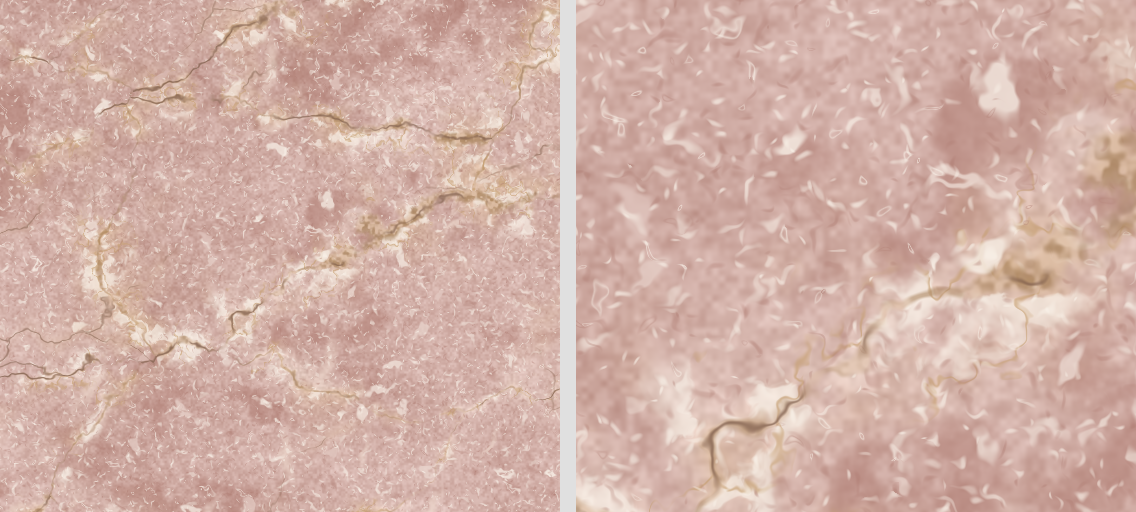
Left: the whole. Right: its middle third, enlarged.
Reproduce this texture procedurally as a WebGL 1 fragment shader.

```glsl
precision highp float;
uniform vec2 u_resolution;

const vec3 ROSE = vec3(0.768, 0.612, 0.578);
const vec3 PINK = vec3(0.850, 0.722, 0.695);
const vec3 CREAM = vec3(0.930, 0.845, 0.800);
const vec3 WHITE = vec3(0.975, 0.945, 0.910);
const vec3 SAND = vec3(0.865, 0.740, 0.635);
const vec3 OCHRE = vec3(0.770, 0.615, 0.430);
const vec3 BROWN = vec3(0.500, 0.370, 0.300);
const vec3 RUST = vec3(0.670, 0.465, 0.425);
const vec2 VEIN_SCALE = vec2(1.5, 3.0);
const vec2 HAIR_SCALE = vec2(2.0, 4.6);
const float VEIN_TILT = 0.27;
const float VEIN_WARP = 0.20;
const float HALO_WIDTH = 0.046;
const float CRACK_WIDTH = 0.0024;
const float GRAIN = 1.5;
const float CLOUDS = 1.5;

float hash(vec2 p) {
  vec3 q = fract(p.xyx * 0.1031);
  q += dot(q, q.yzx + 33.33);
  return fract((q.x + q.y) * q.z);
}

vec2 hash2(vec2 p) {
  return vec2(hash(p), hash(p + 71.7));
}

float noise(vec2 p) {
  vec2 i = floor(p), f = fract(p);
  f = f * f * (3.0 - 2.0 * f);
  return mix(mix(hash(i), hash(i + vec2(1.0, 0.0)), f.x),
             mix(hash(i + vec2(0.0, 1.0)), hash(i + 1.0), f.x), f.y);
}

mat2 rotation(float a) {
  return mat2(cos(a), -sin(a), sin(a), cos(a));
}

float fbm(vec2 p) {
  float sum = 0.0, amp = 0.5;
  for (int i = 0; i < 5; i++) {
    sum += amp * noise(p);
    p = rotation(0.6) * p * 2.03 + 17.3;
    amp *= 0.5;
  }
  return sum / 0.969;
}

vec2 jitter(vec2 p) {
  return vec2(noise(p), noise(p + 40.0)) - 0.5;
}

// x = distance to the nearest border of stretched cells, y = how level it lies
vec2 cellBorder(vec2 p, vec2 scale) {
  p *= scale;
  vec2 base = floor(p), nearest = vec2(0.0), border = vec2(9.0, 0.0);
  float best = 9.0;
  for (int y = -1; y <= 1; y++) for (int x = -1; x <= 1; x++) {
    vec2 c = base + vec2(float(x), float(y));
    vec2 r = c + 0.1 + 0.8 * hash2(c) - p;
    if (dot(r, r) < best) { best = dot(r, r); nearest = r; }
  }
  for (int y = -2; y <= 2; y++) for (int x = -2; x <= 2; x++) {
    vec2 c = base + vec2(float(x), float(y));
    vec2 r = c + 0.1 + 0.8 * hash2(c) - p, gap = r - nearest;
    if (dot(gap, gap) > 1e-4) {
      vec2 normal = normalize(gap);
      float d = dot(0.5 * (r + nearest), normal) / length(scale * normal);
      if (d < border.x) border = vec2(d, abs(normal.y));
    }
  }
  return border;
}

// Bent slivers and some hollow shells; x = coverage, y = random tone
vec2 flecks(vec2 p, float density, float lean, float spread, vec2 size, float soft) {
  vec2 base = floor(p), result = vec2(0.0);
  for (int y = -1; y <= 1; y++) for (int x = -1; x <= 1; x++) {
    vec2 c = base + vec2(float(x), float(y));
    vec2 r = hash2(c + 13.1), s = hash2(c + 29.7);
    vec2 q = rotation(lean + (r.x - 0.5) * spread) * (p - c - hash2(c));
    q.y += (s.x - 0.5) * 2.4 * q.x * q.x;
    float d = length(q / (size * (0.4 + 0.6 * s.y)));
    if (fract(r.x * 7.0 + s.x) > 0.88) d = 0.45 + abs(d - 0.75) * 1.6;
    float cover = (1.0 - smoothstep(1.0 - soft, 1.0 + 0.3 * soft, d)) * step(r.y, density);
    if (cover > result.x) result = vec2(cover, fract(s.y * 9.0 + r.x));
  }
  return result;
}

void main() {
  vec2 p = gl_FragCoord.xy / u_resolution.y;
  float px = 1.0 / u_resolution.y;
  vec2 wobble = jitter(p * 45.0), crumble = jitter(p * 130.0 + 7.0);
  vec2 ragged = p + 0.014 * wobble + 0.008 * crumble;

  // Mottled, grainy ground with rusty stains
  float grain = 0.45 * noise(p * 120.0) + 0.55 * noise(p * 235.0 + 9.0);
  float mottle = fbm(p * 26.0);
  float tone = 0.56 + (fbm(p * 3.5 + 5.0) - 0.5) * CLOUDS + (mottle - 0.5) + (grain - 0.5) * GRAIN;
  vec3 color = mix(ROSE, PINK, clamp(tone, -0.6, 1.7));
  float stain = smoothstep(0.58, 0.74, fbm(p * 3.0 + 31.0) + 0.4 * (mottle - 0.5));
  color = mix(color, RUST, 0.6 * stain);

  // Ragged vein network: patchy sandy halo and limy chips
  vec2 warp = vec2(fbm(p * 4.0), fbm(p * 4.0 + 60.0)) - 0.5;
  vec2 bent = p + VEIN_WARP * warp + 0.030 * jitter(p * 17.0) + 0.012 * wobble + 0.006 * crumble;
  vec2 vein = cellBorder(rotation(VEIN_TILT) * bent + 0.8, VEIN_SCALE);
  float along = noise(p * 5.5 + 12.0), patchy = fbm(p * 17.0 + 80.0);
  float level = smoothstep(0.45, 0.95, vein.y);
  float halo = exp(-vein.x / (HALO_WIDTH * (0.25 + along))) * smoothstep(0.30, 0.60, patchy);
  float lime = smoothstep(0.42, 0.62, fbm(p * 11.0 + 3.0));
  color = mix(color, mix(SAND, CREAM, lime) + 0.16 * (grain - 0.5), 0.9 * halo);
  float chips = smoothstep(0.56, 0.66, fbm(ragged * 26.0 + 90.0));
  color = mix(color, WHITE, 0.7 * chips * smoothstep(0.15, 0.6, halo));
  float threads = 1.0 - smoothstep(0.0, 0.022, abs(fbm(ragged * 13.0 + 55.0) - 0.5));
  color = mix(color, OCHRE, 0.6 * threads * smoothstep(0.1, 0.5, halo));

  // Soft pale streaks, then fragments from coarse to fine
  vec2 streak = flecks(ragged * 5.0 + 3.0, 0.36, 1.05, 1.5, vec2(0.42, 0.08), 0.9);
  color = mix(color, CREAM, 0.65 * streak.x);
  vec2 clast = flecks(ragged * 14.0, 0.28, 0.4, 6.28, vec2(0.38, 0.16), 0.4);
  color = mix(color, mix(PINK, WHITE, clast.y), 0.8 * clast.x);
  vec2 sliver = flecks(ragged * 29.0, 0.65, 0.0, 6.28, vec2(0.50, 0.14), 0.7);
  color = mix(color, sliver.y < 0.3 ? RUST : WHITE, (0.25 + 0.4 * sliver.y) * sliver.x);
  vec2 chip = flecks((p + 0.010 * crumble) * 52.0 + 5.0, 0.55, 0.0, 6.28, vec2(0.46, 0.19), 0.7);
  color = mix(color, chip.y < 0.35 ? RUST : WHITE, (0.2 + 0.4 * chip.y) * chip.x);
  vec2 speck = flecks((p + 0.006 * crumble) * 84.0, 0.55, 0.0, 6.28, vec2(0.48, 0.23), 0.8);
  color = mix(color, speck.y < 0.4 ? RUST : WHITE, (0.2 + 0.5 * speck.y) * speck.x);

  // Crumbly ochre filling and broken dark cracks
  float width = 0.013 * smoothstep(0.42, 0.8, along) * level + 0.004 * patchy;
  float fill = 1.0 - smoothstep(0.4 * width, width + 0.003, vein.x);
  float crumbs = smoothstep(0.3, 0.7, 0.5 * noise(p * 95.0) + 0.5 * noise(p * 200.0));
  vec3 filling = mix(mix(OCHRE, BROWN, 0.4 * level), SAND, crumbs);
  color = mix(color, filling, fill * smoothstep(0.25, 0.55, patchy) * (0.35 + 0.6 * along));
  float broken = smoothstep(0.33, 0.58, 0.6 * noise(p * 7.0 + 21.0) + 0.4 * noise(p * 38.0));
  float crack = 1.0 - smoothstep(0.0, CRACK_WIDTH * (0.5 + along) + px, vein.x);
  color = mix(color, BROWN, 0.75 * crack * broken * (0.3 + 0.7 * level));

  // Faint hairlines away from the main veins
  vec2 hair = cellBorder(rotation(0.5) * bent + 3.0, HAIR_SCALE);
  float hairMask = smoothstep(0.50, 0.74, noise(p * 4.5 + 50.0));
  color = mix(color, SAND, 0.6 * hairMask * patchy * exp(-hair.x / 0.016));
  float line = 1.0 - smoothstep(0.0, 0.6 * CRACK_WIDTH + px, hair.x);
  color = mix(color, BROWN, 0.5 * line * hairMask * broken);

  gl_FragColor = vec4(color, 1.0);
}
```
